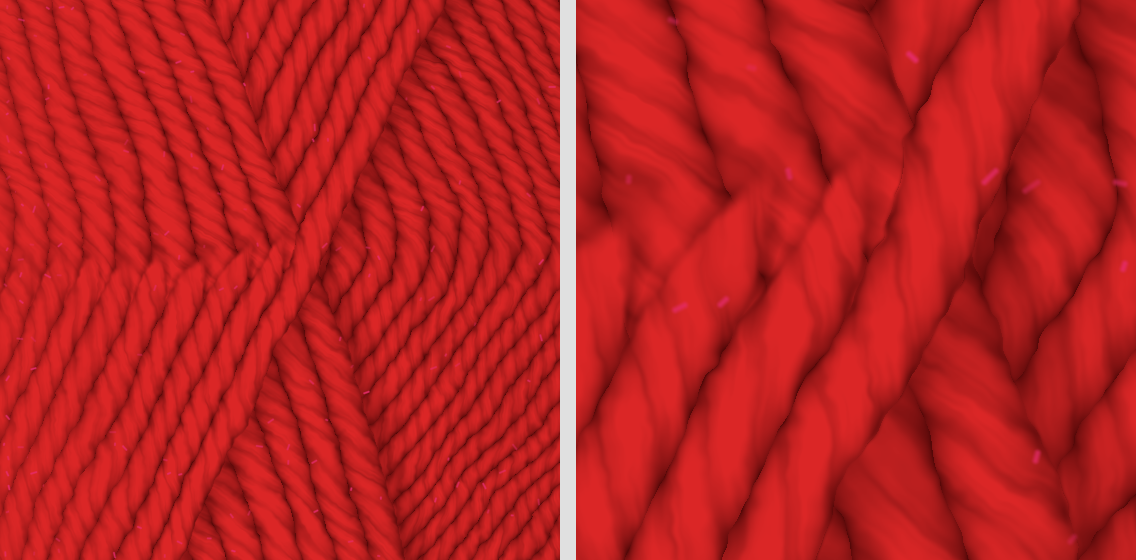
Left, the full canvas; right, a detail of the centre.
Reproduce this texture procedurally as a WebGL 2 fragment shader.

```glsl
#version 300 es
precision highp float;

#define SHADOW_RED vec3(0.33, 0.03, 0.03)
#define LIT_RED vec3(0.86, 0.15, 0.15)
#define GLINT_PINK vec3(0.90, 0.17, 0.42)
#define PLY_LENGTH 0.82
#define PLY_ANGLE 0.62
#define PLY_DEPTH 0.36
#define FUZZ 0.20
#define WOBBLE 0.020
#define GLINT_CELLS 42.0
#define GLINT_SHARE 0.09

uniform vec2 u_resolution;
out vec4 fragColor;

float hash(vec2 p) {
    vec3 q = fract(p.xyx * vec3(0.1031, 0.1030, 0.0973));
    q += dot(q, q.yzx + 33.33);
    return fract((q.x + q.y) * q.z);
}

float noise(vec2 p) {
    vec2 i = floor(p), f = fract(p);
    f = f * f * (3.0 - 2.0 * f);
    return mix(mix(hash(i), hash(i + vec2(1, 0)), f.x),
               mix(hash(i + vec2(0, 1)), hash(i + vec2(1, 1)), f.x), f.y);
}

// Brightness of twisted strands; u counts strands, slope is dx/dy along them
float yarn(float u, float y, float slope, float pitch, float seed) {
    float id = floor(u + 0.5);
    float f = u - id;
    float rnd = hash(vec2(id + 40.0, seed));
    float stretch = sqrt(1.0 + slope * slope);
    float lean = slope - 1.0 / tan(atan(1.0, slope) + PLY_ANGLE);
    float along = y * stretch / pitch;
    float phase = (along + f * stretch / lean) / PLY_LENGTH + rnd * 7.0;
    phase += 0.9 * noise(vec2(along * 0.55, id + seed * 9.0));

    // Rounded section: plies bulge at the edge and leave dark notches between
    float wave = cos(3.14159 * phase);
    float lobe = pow(wave * wave + 0.02, 0.42);
    float fullness = 0.72 + 0.22 * noise(vec2(along * 0.35, id * 3.0 + seed));
    float section = max(1.0 - 4.0 * f * f * mix(1.08, fullness, lobe), 0.0);
    float body = mix(sqrt(section), section, 0.35);

    // Hairs following the plies, each ply lit from one side
    float fibre = noise(vec2(phase * 8.0, f * 5.0 + id * 5.0 + along)) - 0.5;
    float side = 0.05 * sin(6.28318 * phase);
    float tone = body * (1.0 - PLY_DEPTH + PLY_DEPTH * lobe + side + FUZZ * fibre);
    return tone * (0.97 + 0.1 * rnd - 0.14 * f);
}

// Short metallic hairs, denser towards the left edge
float glints(vec2 p) {
    vec2 cell = floor(p * GLINT_CELLS);
    float share = GLINT_SHARE * (0.7 + 3.0 * smoothstep(0.12, 0.0, p.x));
    float angle = 6.28318 * hash(cell + 17.0);
    vec2 center = 0.3 + 0.4 * vec2(hash(cell + 31.0), hash(cell + 53.0));
    vec2 d = (fract(p * GLINT_CELLS) - center) / GLINT_CELLS;
    vec2 dir = vec2(cos(angle), sin(angle));
    float reach = 0.001 + 0.004 * hash(cell + 71.0);
    float dist = length(d - dir * clamp(dot(d, dir), -reach, reach));
    return step(hash(cell), share) * smoothstep(0.0032, 0.0, dist) * (0.35 + 0.6 * hash(cell + 5.0));
}

void main() {
    vec2 uv = gl_FragCoord.xy / u_resolution;
    vec2 p = uv + WOBBLE * (vec2(noise(uv * 8.0), noise(uv * 8.0 + 40.0)) - 0.5);
    p += 0.007 * (vec2(noise(uv * 34.0), noise(uv * 34.0 + 70.0)) - 0.5);
    p += 0.003 * (vec2(noise(uv * 120.0), noise(uv * 120.0 + 90.0)) - 0.5);
    float x = p.x, y = p.y;

    // Two crossing families: rising to the right and falling to the right
    float risePitch = 0.059;
    float fallPitch = 0.066 - 0.008 * y * y;
    float rise = (x - 0.29 - 0.47 * y - 0.01 * y * y) / risePitch;
    float fall = (x - 0.70 + 0.29 * y + 0.07 * y * y) / fallPitch;
    float riseSlope = 0.47 + 0.02 * y;
    float fallSlope = -0.29 - 0.14 * y;
    float rising = yarn(rise, y, riseSlope, risePitch, 1.0);
    float falling = yarn(fall, y, fallSlope, fallPitch, 2.0);

    // On the left both families turn upright where they meet
    float turn = smoothstep(0.5, 0.28, x);
    float above = max(0.68 - y, 0.0) * turn, below = max(y - 0.38, 0.0) * turn;
    float leftRise = rise + 1.1 * below * below / risePitch;
    float leftRising = yarn(leftRise, y, riseSlope - 1.6 * below, risePitch, 1.0);
    float leftFalling = yarn(fall + 1.2 * above * above / fallPitch, y,
                             fallSlope + 1.6 * above, fallPitch, 2.0);

    // Strands arching around the right side
    float dy = y - 0.56;
    float bend = sqrt(dy * dy + 0.006);
    float spread = mix(0.85, 0.5, smoothstep(-0.15, 0.15, dy));
    float q = x + spread * (bend - 0.077) - 0.5 + 0.012 * (noise(uv * 11.0 + 20.0) - 0.5);
    float arches = yarn(q * (16.0 + 4.0 * q), dy, -spread * dy / bend, 1.0 / (16.0 + 8.0 * q), 3.0);

    // Masks along the two strands on top
    float mainStrand = smoothstep(-0.54, -0.46, rise);
    float rightOfRise = smoothstep(0.45, 0.55, rise);
    float rightOfFall = smoothstep(0.45, 0.55, fall);

    // Left side: falling strands tuck between the pointed ends of rising ones
    float off = leftRise - floor(leftRise + 0.5);
    float tip = 0.52 + 0.08 * x + 0.03 * (noise(vec2(x * 14.0, 3.0)) - 0.5) - 0.32 * off * off;
    float lower = max(smoothstep(-0.014, 0.014, tip - y), mainStrand);
    float upper = leftFalling * mix(0.62, 1.0, smoothstep(-0.01, 0.06, y - tip));
    float left = mix(upper, leftRising, lower);

    // Remaining wedges, shaded beside the strands that cover them
    float top = rising * mix(0.7, 1.0, max(smoothstep(0.4, 1.5, fall), mainStrand));
    float bottom = falling * mix(0.62, 1.0, smoothstep(0.4, 1.7, rise));
    float right = arches * mix(0.55, 1.0, smoothstep(0.4, 1.7, min(rise, fall)));
    float tone = mix(mix(left, top, rightOfFall), mix(bottom, right, rightOfFall), rightOfRise);

    // Softer gaps at the far left, dimmer light on the right
    tone = mix(tone, 0.78, 0.3 * smoothstep(0.35, 0.0, x));
    tone *= 1.05 - 0.2 * smoothstep(0.4, 1.0, x);
    tone += 0.06 * (noise(uv * 16.0) - 0.5) + 0.06 * (noise(uv * 100.0) - 0.5);
    tone = clamp(tone, 0.0, 1.0);
    tone *= 1.25 - 0.25 * tone * tone;

    vec3 color = mix(SHADOW_RED, LIT_RED, tone);
    fragColor = vec4(mix(color, GLINT_PINK, glints(uv)), 1.0);
}
```
